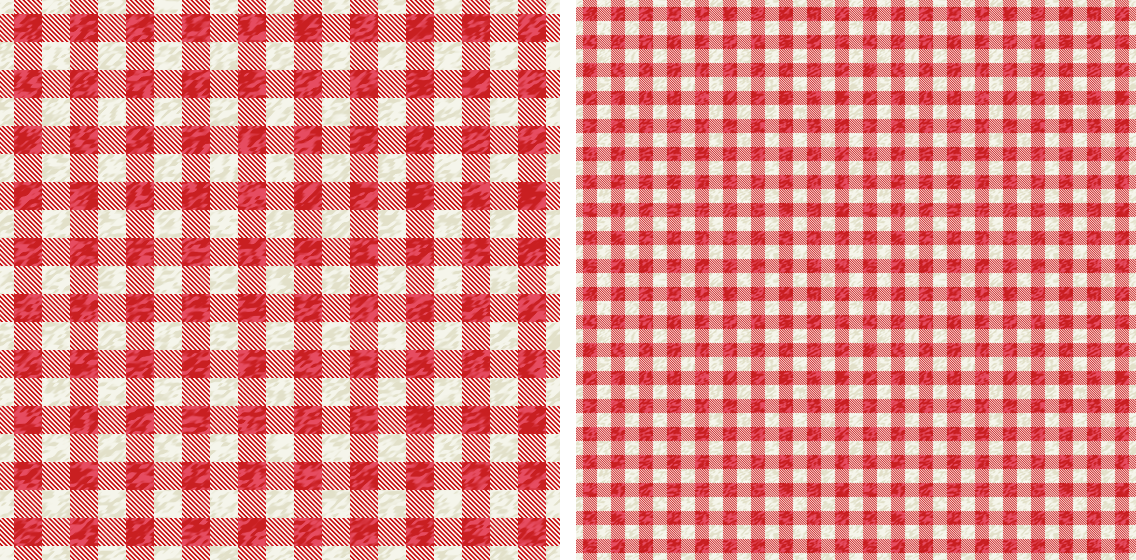
Left: one tile. Right: repeated 2 by 2.
Write a three.js fragment shader that draws this pattern.

```glsl
// Red and cream gingham cloth in a diagonal twill weave with mottled yarn.
varying vec2 vUv;

const float CHECKS = 10.0;           // repeats across and down
const float TWILLS = 120.0;          // twill stripes across the canvas
const float FLECKS = 150.0;          // yarn fleck cells across the canvas
const float PATCHES = 30.0;          // worn patch cells across the canvas
const float BAND_HALF = 0.25;        // half width of a red band, in repeats
const float BAND_EDGE = 0.01;        // softness of band edges, in repeats
const float TWILL_EDGE = 0.15;       // softness of stripes, in stripe periods
const float STRIPE_WEAR = 0.35;      // fading of the twill stripes

const vec3 RED = vec3(0.79, 0.12, 0.13);
const vec3 PINK = vec3(0.90, 0.30, 0.38);
const vec3 CREAM = vec3(0.96, 0.96, 0.92);
const vec3 BEIGE = vec3(0.885, 0.88, 0.79);
const vec3 STRIPE_RED = vec3(0.78, 0.04, 0.05);
const vec3 STRIPE_WHITE = vec3(0.99, 0.98, 0.96);

float hash(vec2 p) {
  return fract(sin(dot(p, vec2(127.1, 311.7))) * 43758.5453);
}

// Value noise that wraps after a whole number of cells.
float wrappedNoise(vec2 p, float period) {
  vec2 cell = floor(p);
  vec2 f = fract(p);
  f = f * f * (3.0 - 2.0 * f);
  vec2 a = mod(cell, period);
  vec2 b = mod(cell + 1.0, period);
  return mix(mix(hash(a), hash(vec2(b.x, a.y)), f.x),
             mix(hash(vec2(a.x, b.y)), hash(b), f.x), f.y);
}

// 1 inside a red band, 0 between bands.
float band(float x) {
  float d = abs(fract(x * CHECKS) - 0.5) - BAND_HALF;
  return 1.0 - smoothstep(-BAND_EDGE, BAND_EDGE, d);
}

void main() {
  // Dyed threads: warp runs up, weft runs across.
  float warp = band(vUv.x);
  float weft = band(vUv.y);
  float mixedCheck = abs(warp - weft);

  // The twill decides which thread lies on top.
  float wave = abs(fract((vUv.x + vUv.y) * TWILLS) - 0.5) - 0.25;
  float warpOnTop = smoothstep(-TWILL_EDGE, TWILL_EDGE, wave);
  float dye = mix(weft, warp, warpOnTop);

  // Slanted yarn flecks, denser in worn patches.
  float patchy = wrappedNoise(vUv * PATCHES, PATCHES);
  float grain = wrappedNoise(vec2(vUv.x - vUv.y, vUv.y) * FLECKS, FLECKS);
  float fleck = smoothstep(0.35, 0.75, grain + 0.2 * (patchy - 0.5));

  // Solid checks show the flecks fully, striped checks only faintly.
  float wear = STRIPE_WEAR * fleck * patchy;
  vec3 red = mix(mix(RED, PINK, fleck), mix(STRIPE_RED, PINK, wear), mixedCheck);
  vec3 pale = mix(mix(CREAM, BEIGE, fleck), mix(STRIPE_WHITE, BEIGE, wear), mixedCheck);

  gl_FragColor = vec4(mix(pale, red, dye), 1.0);
}
```
